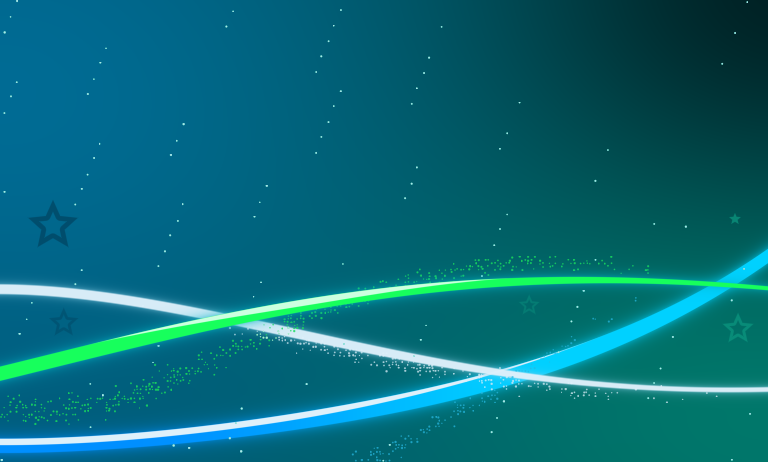
Give the GLSL for this background, as a Shadertoy shader.

```glsl
const vec3 GREEN = vec3(0.09, 1.0, 0.36);
const vec3 CYAN = vec3(0.0, 0.82, 1.0);
const vec3 AZURE = vec3(0.0, 0.56, 1.0);
const vec3 PALE = vec3(0.87, 0.94, 0.98);

float hash(vec2 p) {
    return fract(sin(dot(p, vec2(127.1, 311.7))) * 43758.55);
}

// Smooth path through five heights spaced evenly over x = 0..1
float path(float x, vec4 h, float last) {
    float t = 4.0 * x;
    vec4 d1 = vec4(h.yzw, last) - h;
    vec3 d2 = d1.yzw - d1.xyz;
    vec2 d3 = d2.yz - d2.xy;
    float b2 = t * (t - 1.0) / 2.0;
    float b3 = b2 * (t - 2.0) / 3.0;
    float b4 = b3 * (t - 3.0) / 4.0;
    return h.x + t * d1.x + b2 * d2.x + b3 * d3.x + b4 * (d3.y - d3.x);
}

float fill(float d, float soft) {
    return 1.0 - smoothstep(-soft, soft, d);
}

float glow(float d, float halfWidth, float reach) {
    return exp(-max(abs(d) - halfWidth, 0.0) / reach);
}

// Rises over a..b and falls over c..d
float window(float x, float a, float b, float c, float d) {
    return smoothstep(a, b, x) * (1.0 - smoothstep(c, d, x));
}

// Five-pointed star distance, by folding and one edge
float star(vec2 p, float radius) {
    const float SECTOR = 1.2566371;
    float a = abs(mod(atan(p.x, p.y) + SECTOR * 0.5, SECTOR) - SECTOR * 0.5);
    vec2 q = length(p) * vec2(sin(a), cos(a)) - vec2(0.0, radius);
    vec2 inner = radius * 0.47 * vec2(sin(SECTOR * 0.5), cos(SECTOR * 0.5));
    vec2 edge = inner - vec2(0.0, radius);
    float s = edge.x * q.y - edge.y * q.x;
    return sign(s) * length(q - edge * clamp(dot(q, edge) / dot(edge, edge), 0.0, 1.0));
}

float starOutline(vec2 p, float radius, float soft) {
    float d = star(p, radius);
    return fill(abs(d + radius * 0.1) - radius * 0.09, soft);
}

// One jittered speck per cell, kept with a chance that falls off from the path
float dust(vec2 p, float aspect, vec4 h, float last, float spread, float density, float soft) {
    const float CELLS = 150.0;
    vec2 id = floor(p * CELLS);
    vec2 center = (id + 0.5) / CELLS;
    float off = (center.y - path(center.x / aspect, h, last)) / spread;
    float keep = step(hash(id), density * exp(-off * off));
    vec2 jitter = vec2(hash(id + 17.3), hash(id + 41.9)) - 0.5;
    float r = mix(0.0011, 0.0025, hash(id + 73.1));
    return keep * fill(length(p - center - jitter * 0.5 / CELLS) - r, soft);
}

vec3 backdrop(vec2 uv) {
    vec3 c = mix(vec3(0.0, 0.35, 0.47), vec3(0.0, 0.33, 0.36), smoothstep(0.0, 0.9, uv.x));
    c += vec3(0.0, 0.07, 0.11) * exp(-3.5 * dot(uv - vec2(0.0, 0.8), uv - vec2(0.0, 0.8)));
    c += vec3(0.0, 0.14, 0.06) * exp(-4.0 * dot(uv - vec2(1.0, 0.12), uv - vec2(1.0, 0.12)));
    vec2 corner = (uv - vec2(1.04, 1.04)) * vec2(1.7, 1.3);
    return c * (1.0 - 0.62 * exp(-2.8 * dot(corner, corner)));
}

void mainImage(out vec4 fragColor, in vec2 fragCoord) {
    vec2 uv = fragCoord / iResolution.xy;
    float aspect = iResolution.x / iResolution.y;
    vec2 scale = vec2(aspect, 1.0);
    vec2 p = uv * scale;
    float x = uv.x;
    float soft = 0.75 / iResolution.y;
    vec3 col = backdrop(uv);

    // Faint stars
    vec3 shade = vec3(0.0, 0.25, 0.36);
    vec3 mint = vec3(0.05, 0.62, 0.52);
    col = mix(col, shade, 0.65 * starOutline(p - vec2(0.069, 0.511) * scale, 0.058, soft));
    col = mix(col, shade, 0.4 * starOutline(p - vec2(0.083, 0.301) * scale, 0.034, soft));
    col = mix(col, mint, 0.35 * starOutline(p - vec2(0.689, 0.339) * scale, 0.024, soft));
    col = mix(col, mint, 0.6 * starOutline(p - vec2(0.961, 0.288) * scale, 0.036, soft));
    col = mix(col, mint, 0.65 * fill(star(p - vec2(0.957, 0.526) * scale, 0.013), soft));

    // Signed heights above the three ribbons
    vec4 whitePath = vec4(0.374, 0.325, 0.238, 0.173);
    float white = uv.y - path(x, whitePath, 0.157);
    float green = uv.y - path(x, vec4(0.191, 0.291, 0.365, 0.3935), 0.376);
    float blue = uv.y - path(x, vec4(0.035, 0.0587, 0.1207, 0.2326), 0.446);

    // Blue ribbon with a pale upper edge
    float blueHalf = 0.0155 + 0.004 * window(x, 0.1, 0.6, 0.7, 1.0);
    float blueShine = 0.014 * (1.0 - smoothstep(0.35, 0.84, x));
    vec3 blueCol = mix(AZURE, CYAN, smoothstep(0.15, 0.75, x));
    col = mix(col, blueCol, 0.5 * glow(blue, blueHalf, 0.013));
    col = mix(col, blueCol, fill(abs(blue) - blueHalf, soft));
    float bluePale = fill(abs(blue - blueHalf + blueShine * 0.5) - blueShine * 0.5, soft);
    col = mix(col, PALE, bluePale * smoothstep(0.0, 0.003, blueShine));

    // White ribbon
    float whiteHalf = mix(0.0105, 0.005, smoothstep(0.35, 0.9, x));
    col = mix(col, vec3(0.55, 0.82, 0.92), 0.45 * glow(white, whiteHalf, 0.007));
    col = mix(col, PALE, 0.96 * fill(abs(white) - whiteHalf, soft * 1.4));

    // Dust trails
    float greenDust = dust(p, aspect, vec4(0.113, 0.2, 0.374, 0.43), 0.391, mix(0.024, 0.007, x),
        0.5 * (1.0 - smoothstep(0.65, 0.95, x)), soft);
    float blueDust = dust(p, aspect, vec4(-0.37, -0.19, 0.015, 0.267), 0.543, mix(0.035, 0.005, x),
        0.5 * (1.0 - smoothstep(0.55, 0.9, x)), soft);
    float whiteDust = dust(p, aspect, whitePath - 0.018, 0.15, 0.013,
        0.6 * window(x, 0.12, 0.5, 0.6, 1.0), soft);
    col = mix(col, vec3(0.1, 0.87, 0.36), 0.85 * greenDust);
    col = mix(col, vec3(0.15, 0.72, 0.88), 0.75 * blueDust);
    col = mix(col, PALE, 0.75 * whiteDust);

    // Green ribbon with a tapered pale upper edge
    float greenHalf = mix(0.0155, 0.004, smoothstep(0.1, 1.1, x));
    float greenShine = 0.014 * window(x, 0.08, 0.4, 0.4, 0.7);
    col = mix(col, vec3(0.0, 0.7, 0.78), 0.5 * glow(green, greenHalf, 0.011));
    col = mix(col, GREEN, fill(abs(green) - greenHalf, soft));
    float greenPale = fill(abs(green - greenHalf + greenShine * 0.5) - greenShine * 0.5, soft);
    col = mix(col, vec3(0.8, 1.0, 0.88), greenPale * smoothstep(0.0, 0.003, greenShine));

    fragColor = vec4(clamp(col, 0.0, 1.0), 1.0);
}
```
